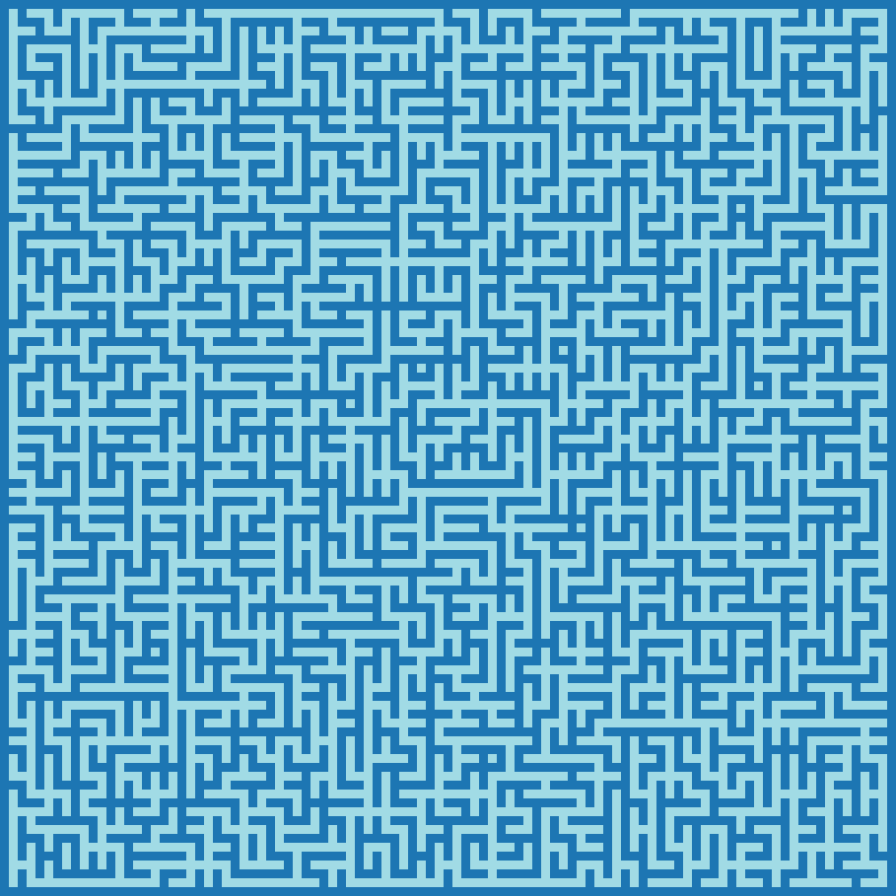
Write a three.js fragment shader that draws this pattern.

```glsl
// Draws a square maze of pale corridors between blue walls of equal width.
varying vec2 vUv;

const float CELLS = 50.0;                // corridor cells along each side
const float TILES = 2.0 * CELLS + 1.0;   // cells plus the walls between them
const int WALK_STEPS = 5;                // reach of the closed-ring search
const vec3 WALL_BLUE = vec3(0.115, 0.463, 0.703);
const vec3 PATH_CYAN = vec3(0.630, 0.860, 0.898);

float hash(vec2 p, float seed) {
  vec3 q = fract((p.xyx + seed * 17.13) * vec3(0.1031, 0.1030, 0.0973));
  q += dot(q, q.yzx + 33.33);
  return fract((q.x + q.y) * q.z);
}

// Unit step for a heading: 0 right, 1 up, 2 left, 3 down.
vec2 compass(float heading) {
  float k = mod(heading, 4.0);
  vec2 axis = mod(k, 2.0) < 0.5 ? vec2(1.0, 0.0) : vec2(0.0, 1.0);
  return k < 1.5 ? axis : -axis;
}

bool onBorder(vec2 post) {
  return min(post.x, post.y) < 0.5 || max(post.x, post.y) > CELLS - 0.5;
}

bool isEven(vec2 post) {
  return mod(post.x + post.y, 2.0) < 0.5;
}

// Picks one of the three other headings.
float turnAway(float heading, vec2 post, float seed) {
  return heading + 1.0 + floor(3.0 * hash(post, seed));
}

// Every inner post grows one wall in a random direction.
float firstHeading(vec2 post) {
  return floor(4.0 * hash(post, 1.0));
}

// Three passes turn posts whose walls lead back to themselves,
// alternating between the two colours of a checkerboard.
float secondHeading(vec2 post) {
  float heading = firstHeading(post);
  if (!isEven(post)) return heading;
  vec2 p = post + compass(heading);
  for (int i = 0; i < WALK_STEPS; i++) {
    if (onBorder(p)) break;
    p += compass(firstHeading(p));
    if (p == post) return turnAway(heading, post, 2.0);
  }
  return heading;
}

float thirdHeading(vec2 post) {
  float heading = secondHeading(post);
  if (isEven(post)) return heading;
  vec2 p = post + compass(heading);
  for (int i = 0; i < WALK_STEPS; i++) {
    if (onBorder(p)) break;
    p += compass(secondHeading(p));
    if (p == post) return turnAway(heading, post, 3.0);
  }
  return heading;
}

float finalHeading(vec2 post) {
  float heading = thirdHeading(post);
  if (!isEven(post)) return heading;
  vec2 p = post + compass(heading);
  for (int i = 0; i < WALK_STEPS; i++) {
    if (onBorder(p)) break;
    p += compass(thirdHeading(p));
    if (p == post) return turnAway(heading, post, 4.0);
  }
  return heading;
}

bool grows(vec2 post, vec2 direction) {
  return !onBorder(post) && compass(finalHeading(post)) == direction;
}

// Posts sit on even tiles, cells on odd ones, possible walls in between.
bool isWall(vec2 tile) {
  if (min(tile.x, tile.y) < 0.5 || max(tile.x, tile.y) > TILES - 1.5) return true;
  vec2 odd = mod(tile, 2.0);
  float kind = odd.x + odd.y;
  if (kind < 0.5) return true;
  if (kind > 1.5) return false;
  vec2 post = (tile - odd) * 0.5;
  return grows(post, odd) || grows(post + odd, -odd);
}

void main() {
  vec2 position = vUv * TILES;
  vec2 footprint = max(fwidth(position), vec2(0.0001));

  // Box-filter the tiles under one pixel for smooth edges.
  vec2 corner = floor(position - 0.5 * footprint);
  vec2 blend = clamp((position + 0.5 * footprint - corner - 1.0) / footprint, 0.0, 1.0);
  float wall = 0.0;
  for (int i = 0; i < 4; i++) {
    vec2 offset = vec2(mod(float(i), 2.0), floor(float(i) * 0.5));
    vec2 share = mix(1.0 - blend, blend, offset);
    float weight = share.x * share.y;
    if (weight > 0.0 && isWall(corner + offset)) wall += weight;
  }

  gl_FragColor = vec4(mix(PATH_CYAN, WALL_BLUE, wall), 1.0);
}
```
